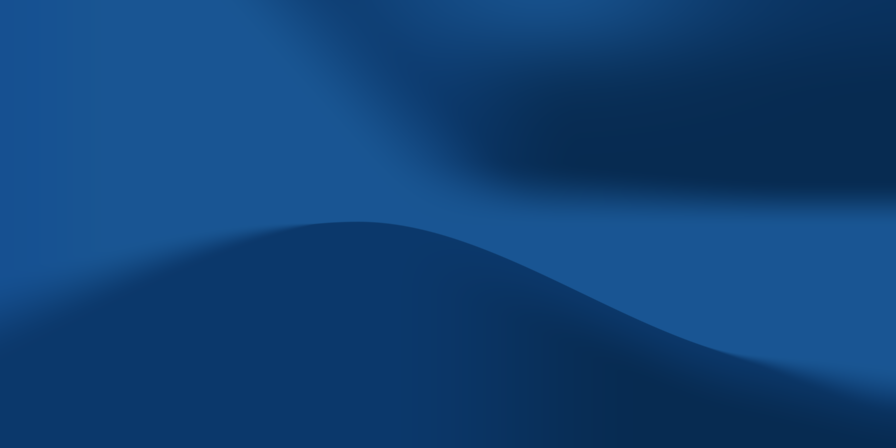
Give the GLSL for this background, as a WebGL 1 fragment shader.

```glsl
precision highp float;
// Soft blue backdrop: a rolling wave beneath diffuse light and shadow.

uniform vec2 u_resolution;

const vec3 LIGHT_BLUE = vec3(0.098, 0.335, 0.575);
const vec3 EDGE_BLUE = vec3(0.085, 0.315, 0.570);
const vec3 MID_BLUE = vec3(0.045, 0.220, 0.420);
const vec3 DEEP_BLUE = vec3(0.028, 0.168, 0.318);

// Height of the wave: a long rise, a crest, then a fall with a drooping tail.
float waveHeight(float x) {
  float rise = 0.35 * (1.0 - smoothstep(-0.3, 0.4, x));
  float fall = 0.32 * smoothstep(0.4, 0.9, x);
  float tail = 0.06 * smoothstep(0.84, 1.02, x);
  return 0.505 - rise - fall - tail;
}

// Half-width of the wave edge: crisp in the middle, blurred at both sides.
float waveSoftness(float x, float pixel) {
  float leftBlur = 0.10 * max(1.0 - x / 0.35, 0.0);
  float rightBlur = 0.055 * smoothstep(0.78, 1.0, x);
  return pixel + leftBlur + rightBlur;
}

// Elliptical glow that fades smoothly from its centre.
float glow(vec2 p, vec2 center, vec2 radius) {
  vec2 q = (p - center) / radius;
  return exp(-dot(q, q));
}

// Upper field: light blue with a shadow entering from the upper right.
vec3 skyColor(vec2 p) {
  vec3 light = mix(EDGE_BLUE, LIGHT_BLUE, smoothstep(0.0, 0.14, p.x));

  // The shadow is cut by a slanted left side and a level lower side.
  float slant = p.x - 0.24 - 0.45 * (1.0 - p.y);
  float upperLimit = mix(0.65, 0.60, smoothstep(0.5, 0.9, p.x));
  float shade = smoothstep(0.0, 0.17, slant) * smoothstep(0.49, upperLimit, p.y);

  vec3 shadow = mix(MID_BLUE, DEEP_BLUE, smoothstep(0.46, 0.65, p.x));
  shadow = mix(shadow, MID_BLUE, 0.5 * smoothstep(0.78, 1.02, p.y));
  float topGlow = glow(p, vec2(0.61, 1.03), vec2(0.19, 0.17));
  shadow = mix(shadow, LIGHT_BLUE, 0.85 * topGlow);
  return mix(light, shadow, shade);
}

// Wave body: darkens toward the right and away from its edge.
vec3 waveColor(vec2 p, float depth) {
  float dark = smoothstep(0.42, 0.73, p.x) * smoothstep(-0.03, 0.14, depth);
  return mix(MID_BLUE, DEEP_BLUE, dark);
}

void main() {
  vec2 p = gl_FragCoord.xy / u_resolution;
  float depth = waveHeight(p.x) - p.y;
  float softness = waveSoftness(p.x, 1.0 / u_resolution.y);
  float coverage = smoothstep(-softness, softness, depth);
  vec3 color = mix(skyColor(p), waveColor(p, depth), coverage);
  gl_FragColor = vec4(color, 1.0);
}
```
